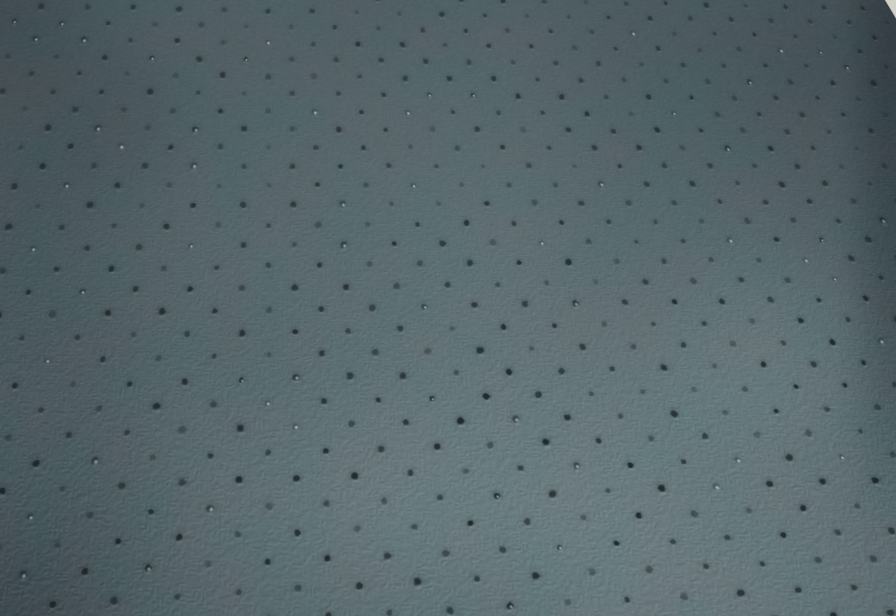
A WebGL 1 fragment shader for this texture:

```glsl
precision highp float;
// Perforated grey-green leather seen at a slant: staggered pinholes, fine grain, soft light.
uniform vec2 u_resolution;

#define HORIZON 2.557      // distance of the vanishing line above the top edge
#define ROW_DENSITY 258.5  // rows per unit of inverse depth
#define COL_PITCH 0.0972   // hole spacing on the nearest row
#define NEAR_ROW 0.915     // distance of that row from the top edge
#define HOLE_RADIUS 0.0074
#define JITTER 0.0032
#define GRAIN 0.17
#define GRAIN_SCALE 12.0
#define SHADE vec3(0.17, 0.22, 0.24)
#define SHEEN vec3(0.48, 0.56, 0.57)
#define PIT vec3(0.09, 0.13, 0.15)

float hash(vec2 p) {
  vec3 q = fract(vec3(p.xyx) * 0.1031);
  q += dot(q, q.yzx + 33.33);
  return fract((q.x + q.y) * q.z);
}

float noise(vec2 p) {
  vec2 i = floor(p), f = fract(p);
  f = f * f * (3.0 - 2.0 * f);
  return mix(mix(hash(i), hash(i + vec2(1, 0)), f.x),
             mix(hash(i + vec2(0, 1)), hash(i + vec2(1, 1)), f.x), f.y);
}

// Height of the creased leather skin
float skin(vec2 p) {
  p += 0.7 * vec2(noise(p * 0.6 + 7.0), noise(p * 0.6 + 31.0));
  float crease = abs(2.0 * noise(p) - 1.0);
  return 0.65 * crease + 0.35 * noise(p * 2.1 + 13.0);
}

float glow(vec2 p, vec2 center, vec2 size) {
  vec2 d = (p - center) / size;
  return exp(-dot(d, d));
}

// Brightness of the smooth sheet, p.y measured down from the top
float lighting(vec2 p, float width) {
  float t = 0.40 + 0.13 * smoothstep(0.05, 0.95, p.y);
  t += 0.24 * glow(p, vec2(0.82, 0.80), vec2(0.46, 0.36));
  t += 0.15 * glow(p, vec2(1.24, 0.58), vec2(0.18, 0.24));
  t += 0.12 * glow(p, vec2(0.75, 0.25), vec2(0.40, 0.30));
  t += 0.10 * glow(p, vec2(1.25, 0.98), vec2(0.25, 0.20));
  t -= 0.13 * smoothstep(0.35, 0.0, p.x);
  t -= 0.18 * glow(p, vec2(0.0, 1.02), vec2(0.32, 0.20));
  t -= 0.12 * glow(p, vec2(width - 0.1, 0.08), vec2(0.25, 0.25));
  t -= 0.22 * smoothstep(width - 0.11, width, p.x) * smoothstep(0.95, 0.5, p.y);
  return t + 0.06 * (noise(p * 5.0) - 0.5);
}

void main() {
  float pixel = 1.0 / u_resolution.y;
  float width = u_resolution.x * pixel;
  vec2 p = gl_FragCoord.xy * pixel;
  p.y = 1.0 - p.y;

  // Perspective: canvas to lattice coordinates, one unit per column and per two rows
  float depth = p.y + 0.0845 * (p.y - 0.265) * (p.x - 0.379);
  float nearDepth = NEAR_ROW + HORIZON;
  float scale = (depth + HORIZON) / nearDepth;
  float across = (p.x - 0.4356) / scale;
  vec2 g = vec2(across * (1.0 + 0.0554 * across) / COL_PITCH,
                0.5 * ROW_DENSITY * (1.0 / (depth + HORIZON) - 1.0 / nearDepth));
  vec2 cell = vec2(COL_PITCH * scale,
                   -2.0 * nearDepth * nearDepth * scale * scale / ROW_DENSITY);

  // Nearest hole of the two interleaved grids
  vec2 idA = floor(g + 0.5), idB = floor(g) + 0.5;
  vec2 offA = (g - idA) * cell, offB = (g - idB) * cell;
  bool useA = dot(offA, offA) < dot(offB, offB);
  vec2 id = (useA ? idA : idB) * 2.0 + 80.0;
  vec2 off = useA ? offA : offB;
  off -= JITTER * scale * (vec2(hash(id), hash(id + 57.0)) - 0.5);

  // Sheet with embossed grain, clearer toward the viewer
  float near = smoothstep(0.0, 0.85, p.y);
  vec2 q = g * GRAIN_SCALE * vec2(1.0, -1.15) + 300.0;
  float relief = skin(q) - skin(q + vec2(0.25, 0.5));
  float light = lighting(p, width) + GRAIN * mix(0.35, 1.0, near) * relief;
  light += 0.045 * (noise(p * 230.0) - 0.5);
  vec3 color = mix(SHADE, SHEEN, light);
  color += vec3(0.025, -0.008, 0.0) * (noise(p * 16.0 + 40.0) - 0.4);

  // Pinholes: soft dent, dark pit, lit lower lip and an occasional bright fleck
  float radius = HOLE_RADIUS * scale * mix(0.75, 1.1, hash(id + 11.0));
  float wobble = 0.3 * (noise(off / radius * 1.5 + id * 3.0) - 0.5);
  float dist = length(off) / radius + wobble;
  float blur = max(0.35, pixel / radius);
  float strength = mix(0.3, 1.0, hash(id + 23.0)) * mix(0.65, 1.0, near);
  float lip = glow(off, vec2(0.15, 1.15) * radius, vec2(0.8, 0.4) * radius);
  color *= 1.0 - 0.22 * strength * exp(-0.6 * dist * dist);
  color += 0.09 * strength * lip;
  float pit = 1.0 - smoothstep(0.75 - blur, 0.75 + blur, dist);
  color = mix(color, PIT, 0.9 * strength * pit);
  float fleck = glow(off, vec2(0.2, 0.25) * radius, vec2(0.4 * radius));
  color += 0.4 * step(0.91, hash(id + 71.0)) * fleck;

  // Pale backdrop past the curved upper right corner
  float corner = (p.x - width + 0.018) - 0.6 * p.y;
  color = mix(color, vec3(0.82, 0.82, 0.78), smoothstep(-pixel, pixel, corner));
  gl_FragColor = vec4(clamp(color, 0.0, 1.0), 1.0);
}
```
